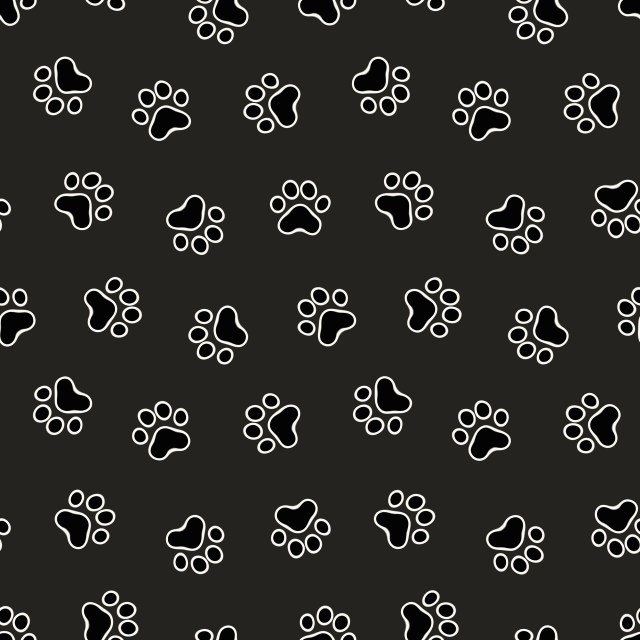
Write a Shadertoy shader that draws this pattern.

```glsl
// Outlined paw prints scattered over a dark warm ground, in two by two repeats.
// Each repeat holds nine paws on a sheared 3 x 3 lattice with small offsets and
// free headings; a paw is a distance function of one pad and four toes.

const float CANVAS = 768.0;          // design units across the canvas
const float REPEAT = CANVAS / 2.0;   // size of one repeat
const float LINE_HALF = 1.35;        // half the outline width

const vec3 GROUND = vec3(0.147, 0.137, 0.122);
const vec3 INK = vec3(0.012);
const vec3 CREAM = vec3(0.985, 0.975, 0.95);

// Per paw: offset from its lattice point (y down) and heading in degrees
const vec3 PLACEMENT[9] = vec3[9](
    vec3( 2.0, -1.0, 225.0), vec3(-5.0, 28.0, 115.0), vec3(-1.0, 20.0, 174.0),
    vec3(-1.0,  3.0,  45.0), vec3( 4.0, 33.0, 308.0), vec3( 1.0, 13.0, 284.0),
    vec3( 1.0,  1.0,   7.0), vec3( 0.0, 32.0, 208.0), vec3( 1.0, 10.0, 132.0));

mat2 rotation(float angle) {
    float c = cos(angle), s = sin(angle);
    return mat2(c, s, -s, c);
}

float smoothMin(float a, float b, float blend) {
    float h = max(blend - abs(a - b), 0.0) / blend;
    return min(a, b) - h * h * blend * 0.25;
}

float circle(vec2 p, vec2 center, float radius) {
    return length(p - center) - radius;
}

float ellipse(vec2 p, vec2 center, vec2 radii, float tilt) {
    vec2 q = rotation(tilt) * (p - center);
    return (length(q / radii) - 1.0) * min(radii.x, radii.y);
}

// Paw with toes toward +y, about 70 units across
float paw(vec2 p) {
    vec2 m = vec2(abs(p.x), p.y);
    float lobes = smoothMin(circle(p, vec2(-14.5, -20.0), 10.5),
                            circle(p, vec2( 14.5, -20.0), 10.5), 12.0);
    float pad = smoothMin(lobes, circle(p, vec2(0.0, -9.0), 13.0), 12.0);
    float innerToe = ellipse(m, vec2(10.7, 22.0), vec2(8.8, 10.3), 0.08);
    float outerToe = ellipse(m, vec2(27.0, 5.0), vec2(7.8, 9.2), 0.4);
    return min(pad, min(innerToe, outerToe));
}

// Extra offset and turn of some paws in particular repeats
vec3 repeatChange(int index, vec2 tile) {
    bool right = tile.x > 0.5, lower = tile.y > 0.5;
    if (index == 0 && right && !lower) return vec3(0.0, 0.0, 89.0);
    if (index == 3 && lower) return vec3(0.0, 0.0, -12.0);
    if (index == 5 && !right && !lower) return vec3(0.0, 0.0, 166.0);
    if (index == 6 && lower) return vec3(-4.0, -8.0, 0.0);
    if (index == 8 && lower) return vec3(0.0, 0.0, -66.0);
    return vec3(0.0);
}

// Slight hand-drawn unevenness, different for each paw
vec2 wobble(vec2 p, float seed) {
    return 0.45 * sin(p.yx * 0.13 + seed * vec2(2.1, 3.7))
         + 0.25 * sin(p.yx * 0.24 + seed * vec2(5.3, 1.9));
}

// Distance to the nearest paw; p has y pointing down
float pawField(vec2 p) {
    float nearest = REPEAT;
    for (int i = 0; i < 9; i++) {
        vec2 cell = vec2(i % 3, i / 3);
        vec2 lattice = vec2(72.0, 105.0) + cell.x * vec2(128.0, 0.0)
                     + cell.y * vec2(31.0, 132.0);
        vec2 q = p - lattice - PLACEMENT[i].xy;
        vec2 tile = floor(q / REPEAT + 0.5);
        q -= tile * REPEAT;
        tile = mod(tile, 2.0);
        vec3 change = repeatChange(i, tile);
        q = (q - change.xy) * vec2(1.0, -1.0);
        q = rotation(radians(90.0 - PLACEMENT[i].z - change.z)) * q;
        float seed = float(i) + 9.0 * tile.x + 18.0 * tile.y;
        nearest = min(nearest, paw(q + wobble(q, seed)));
    }
    return nearest;
}

void mainImage(out vec4 fragColor, in vec2 fragCoord) {
    float unitsPerPixel = CANVAS / iResolution.y;
    vec2 p = vec2(fragCoord.x, iResolution.y - fragCoord.y) * unitsPerPixel;
    float soft = 0.65 * unitsPerPixel;
    float d = pawField(p);

    // Ground, dark fill, then cream outline
    float fill = 1.0 - smoothstep(-soft, soft, d);
    float outline = 1.0 - smoothstep(LINE_HALF - soft, LINE_HALF + soft, abs(d));
    vec3 color = mix(GROUND, INK, fill);
    color = mix(color, CREAM, outline);
    fragColor = vec4(color, 1.0);
}
```
